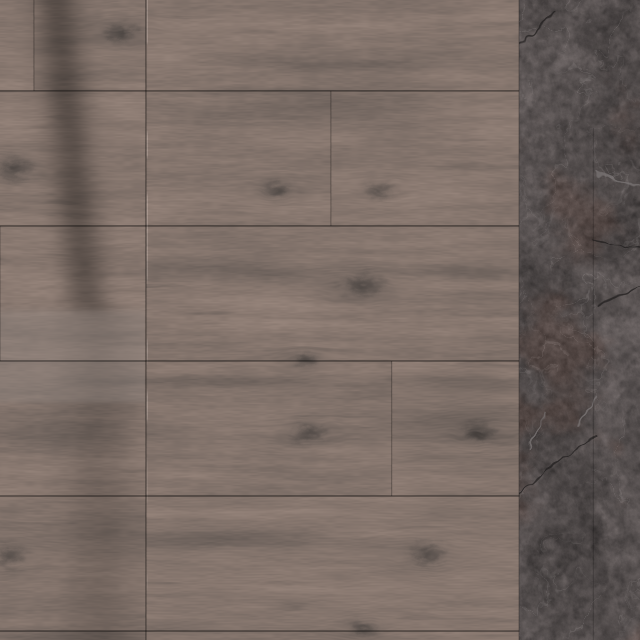
This texture is drawn by a Shadertoy shader. Its source:

```glsl
// Grey-brown wood planks beside a strip of dark veined stone.
// Grain is stretched value noise bent around knots; stains, a soft shadow
// and a pale reflection are layered over it, stone uses fbm and cracks.
#define ROW_HEIGHT 0.211
#define TOP_SEAM 0.858
#define STONE_EDGE 0.811
#define PANEL_SEAM 0.228
#define SEAM_WIDTH 0.0011
#define WOOD vec3(0.528, 0.465, 0.432)
#define STONE vec3(0.325, 0.302, 0.300)
#define GRAIN 0.16
#define SHADOW 0.33

float hash(vec2 p) {
    return fract(sin(dot(p, vec2(127.1, 311.7))) * 43758.545);
}

float noise(vec2 p) {
    vec2 i = floor(p), f = fract(p);
    f = f * f * (3.0 - 2.0 * f);
    return mix(mix(hash(i), hash(i + vec2(1, 0)), f.x),
               mix(hash(i + vec2(0, 1)), hash(i + vec2(1, 1)), f.x), f.y);
}

float fbm(vec2 p) {
    float sum = 0.0, amp = 0.5;
    for (int i = 0; i < 5; i++) {
        sum += amp * noise(p);
        p = mat2(1.6, 1.2, -1.2, 1.6) * p + 7.3;
        amp *= 0.5;
    }
    return sum;
}

float streaks(vec2 p) {
    return 0.5 * noise(p) + 0.3 * noise(p * vec2(2.1, 2.3) + 3.7)
         + 0.2 * noise(p * vec2(4.3, 5.1) + 9.1);
}

float line(float d, float width) {
    float aa = 0.7 / iResolution.y;
    return 1.0 - smoothstep(width - aa, width + aa, abs(d));
}

float segment(vec2 p, vec4 s) {
    vec2 a = p - s.xy, b = s.zw - s.xy;
    return length(a - b * clamp(dot(a, b) / dot(b, b), 0.0, 1.0));
}

vec3 wood(vec2 p) {
    // Plank rows and their staggered butt joints
    float depth = (TOP_SEAM - p.y) / ROW_HEIGHT;
    float row = floor(depth);
    float joints[6] = float[6](0.053, 0.517, 0.0, 0.612, -1.0, -1.0);
    float joint = joints[int(clamp(row + 1.0, 0.0, 5.0))];
    float plank = row * 3.0 + step(joint, p.x) + step(PANEL_SEAM, p.x) * 5.0;

    // Knots: position and size
    vec3 knots[11] = vec3[11](
        vec3(0.437, 0.703, 0.9), vec3(0.594, 0.703, 0.9), vec3(0.566, 0.554, 1.2),
        vec3(0.476, 0.438, 0.8), vec3(0.482, 0.323, 1.0), vec3(0.748, 0.323, 1.0),
        vec3(0.667, 0.134, 1.2), vec3(0.567, 0.018, 0.8), vec3(0.020, 0.737, 1.2),
        vec3(0.013, 0.130, 1.1), vec3(0.190, 0.948, 1.0));
    vec2 q = p;
    float knot = 0.0, halo = 0.0;
    for (int i = 0; i < 11; i++) {
        vec2 d = (p - knots[i].xy) / knots[i].z;
        float ragged = fbm(p * vec2(65.0, 110.0) + float(i));
        float r = length(d * vec2(52.0, 85.0)) + (ragged - 0.5) * 2.2;
        knot += exp(-r * r) * (0.5 + ragged);
        float h = exp(-dot(d * vec2(20.0, 42.0), d * vec2(20.0, 42.0)));
        halo += h;
        q.y -= d.y * h * 0.45;
        q.y += h * 0.008 * (noise(p * 50.0) - 0.5);
    }

    // Long, fine and cloudy grain
    q += vec2(plank * 1.73, plank * 0.37);
    q.y += 0.010 * (fbm(q * vec2(5.0, 9.0)) - 0.5);
    float broad = streaks(q * vec2(3.0, 28.0));
    float medium = streaks(q * vec2(9.0, 95.0));
    float fine = noise(q * vec2(75.0, 430.0));
    float cloud = fbm(q * vec2(6.0, 15.0));
    float tone = 1.0 + GRAIN * ((broad - 0.5) * 1.2 + (medium - 0.5) * 0.9
               + (fine - 0.5) * 0.42 + (cloud - 0.5) * 0.9);
    float dash = smoothstep(0.72, 0.92, noise(q * vec2(10.0, 120.0)));
    tone -= 0.07 * dash * smoothstep(0.4, 0.65, cloud);

    // Broad stains: centre and radii
    vec4 stains[10] = vec4[10](
        vec4(0.515, 0.834, 0.17, 0.030), vec4(0.370, 0.575, 0.13, 0.022),
        vec4(0.730, 0.578, 0.09, 0.015), vec4(0.330, 0.405, 0.17, 0.010),
        vec4(0.730, 0.405, 0.10, 0.016), vec4(0.710, 0.330, 0.12, 0.035),
        vec4(0.100, 0.330, 0.13, 0.035), vec4(0.350, 0.155, 0.14, 0.016),
        vec4(0.100, 0.005, 0.11, 0.012), vec4(0.560, 0.900, 0.18, 0.014));
    for (int i = 0; i < 10; i++) {
        vec2 d = (p - stains[i].xy) / stains[i].zw;
        tone -= 0.14 * exp(-dot(d, d)) * (0.45 + broad);
    }
    tone -= 0.25 * min(knot, 1.2) + 0.055 * halo;
    vec3 col = WOOD * tone;
    col = mix(col, vec3(dot(col, vec3(0.333))), clamp((1.0 - tone) * 0.8, 0.0, 0.3));

    // Soft vertical shadow and pale reflected band on the left panel
    float left = 1.0 - smoothstep(PANEL_SEAM - 0.003, PANEL_SEAM, p.x);
    float lower = smoothstep(0.54, 0.48, p.y);
    float centre = mix(0.088 + 0.10 * (1.0 - p.y), 0.156, lower);
    float s = (p.x - centre) / mix(0.034, 0.055, lower);
    col *= 1.0 - left * mix(SHADOW, 0.14, lower) * exp(-s * s);
    float band = smoothstep(0.365, 0.378, p.y) * smoothstep(0.525, 0.505, p.y);
    col = mix(col, vec3(0.57, 0.53, 0.51), 0.36 * band * left);

    // Seams
    float edge = (fract(depth + 0.5) - 0.5) * ROW_HEIGHT;
    col *= 1.0 - 0.46 * line(edge, SEAM_WIDTH);
    col *= 1.0 - 0.27 * line(p.x - joint, SEAM_WIDTH * 0.8);
    col *= 1.0 - 0.38 * line(p.x - PANEL_SEAM, SEAM_WIDTH);
    float glint = smoothstep(0.45, 0.7, noise(vec2(3.0, p.y * 22.0)));
    return col + 0.14 * glint * line(p.x - PANEL_SEAM - 0.002, SEAM_WIDTH * 0.7);
}

vec3 stone(vec2 p) {
    vec2 warp = vec2(fbm(p * 14.0), fbm(p * 14.0 + 31.0)) - 0.5;
    float cloud = fbm(p * vec2(15.0, 10.0) + warp * 3.0);
    float grit = fbm(p * 110.0);
    vec3 col = STONE * (1.0 + 0.65 * (cloud - 0.48) + 0.5 * (grit - 0.48));
    col += vec3(0.025, 0.0, -0.01) * smoothstep(0.5, 0.7, fbm(p * 9.0 + 5.0));
    float vein = abs(fbm(p * vec2(17.0, 12.0) + warp * 2.0 + 13.0) - 0.48);
    col += 0.07 * smoothstep(0.018, 0.0, vein) * noise(p * 22.0);

    // Four dark cracks, then three light scratches
    vec4 marks[7] = vec4[7](
        vec4(0.811, 0.230, 0.928, 0.322), vec4(0.930, 0.523, 1.01, 0.555),
        vec4(0.930, 0.630, 1.01, 0.607), vec4(0.811, 0.920, 0.862, 0.985),
        vec4(0.935, 0.731, 1.01, 0.700), vec4(0.897, 0.335, 0.928, 0.383),
        vec4(0.825, 0.300, 0.850, 0.350));
    vec2 q = p + 0.024 * warp + 0.007 * (vec2(noise(p * 90.0), noise(p * 90.0 + 8.0)) - 0.5);
    for (int i = 0; i < 7; i++) {
        float m = line(segment(q, marks[i]), 0.0004 + 0.0018 * noise(p * 65.0));
        col = mix(col, i < 4 ? vec3(0.13, 0.12, 0.12) : vec3(0.48, 0.46, 0.46), m * 0.75);
    }
    return col * (1.0 - 0.22 * line(p.x - 0.927, SEAM_WIDTH * 0.7) * step(p.y, 0.8));
}

void mainImage(out vec4 fragColor, in vec2 fragCoord) {
    vec2 p = fragCoord / iResolution.xy;
    float aa = 0.7 / iResolution.x;
    float side = smoothstep(STONE_EDGE - aa, STONE_EDGE + aa, p.x);
    vec3 col = mix(wood(p), stone(p), side);
    col *= 1.0 - 0.2 * line(p.x - STONE_EDGE, SEAM_WIDTH);
    fragColor = vec4(clamp(col, 0.0, 1.0), 1.0);
}
```
